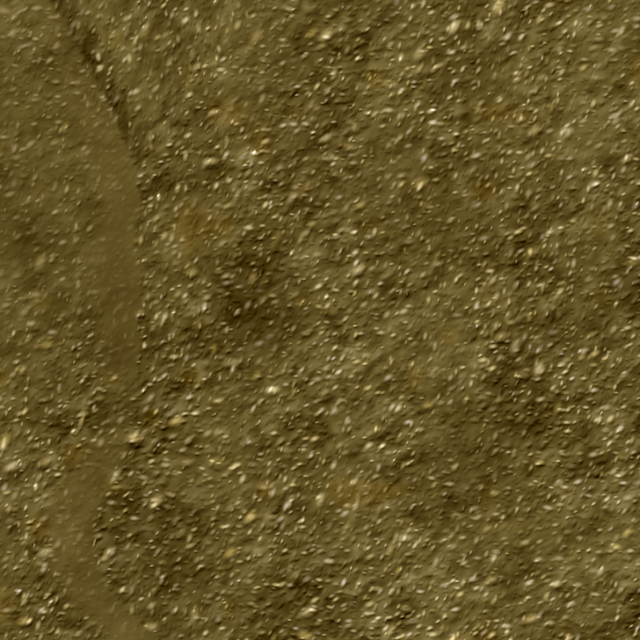
This texture is drawn by a WebGL 2 fragment shader. Its source:

```glsl
#version 300 es
precision highp float;

// Coarse olive-brown sand: slanted streak noise under scattered, shaded oval
// grains. A smooth winding track runs down the left side and meets a wedge
// at the top in which the grains stand more steeply.

uniform vec2 u_resolution;
out vec4 fragColor;

vec3 hash3(vec2 p) {
    vec3 q = fract(p.xyx * vec3(0.1031, 0.1030, 0.0973));
    q += dot(q, q.yxz + 33.33);
    return fract((q.xxy + q.yzz) * q.zyx);
}

float noise(vec2 p) {
    vec2 i = floor(p), f = fract(p);
    f = f * f * (3.0 - 2.0 * f);
    float low = mix(hash3(i).x, hash3(i + vec2(1, 0)).x, f.x);
    float high = mix(hash3(i + vec2(0, 1)).x, hash3(i + vec2(1, 1)).x, f.x);
    return mix(low, high, f.y);
}

// Turns a vector into the frame of a grain lying at the given angle.
vec2 turn(vec2 p, float angle) {
    float c = cos(angle), s = sin(angle);
    return vec2(c * p.x + s * p.y, c * p.y - s * p.x);
}

// Elongated mottling in three sizes, centred on zero.
float streaks(vec2 p, float angle) {
    vec2 q = turn(p, angle) + 3.0;
    q += 0.006 * vec2(noise(q * 40.0), noise(q * 40.0 + 8.0));
    return 0.4 * noise(q * vec2(24, 46)) + 0.5 * noise(q * vec2(48, 105) + 5.0)
        + 0.4 * noise(q * vec2(90, 175) + 17.0) - 0.65;
}

float oval(vec2 d) {
    return 1.0 - smoothstep(0.1, 1.2, length(d));
}

// One oval per cell, lit on top and shaded below; returns added light.
vec3 grains(vec2 p, float count, float angle, float density, float strength) {
    vec2 q = p * count, home = floor(q);
    vec3 light = vec3(0.0);
    for (int j = -1; j <= 1; j++) {
        for (int i = -1; i <= 1; i++) {
            vec2 cell = home + vec2(i, j);
            vec3 place = hash3(cell + count), kind = hash3(cell + count + 71.3);
            if (kind.z > density) continue;
            vec2 offset = q - cell - 0.1 - 0.8 * place.xy;
            float tilt = angle + 1.4 * (place.z - 0.5);
            vec2 radius = vec2(0.56, 0.29) * mix(0.6, 1.15, kind.y);
            float body = oval(turn(offset, tilt) / radius);
            float shade = oval(turn(offset + vec2(-0.08, 0.27), tilt) / radius);
            float glow = 0.03 + strength * pow(kind.x, 3.0);
            vec3 tint = mix(vec3(1.05, 1.0, 0.85), vec3(0.97, 1.0, 1.2), fract(kind.y * 7.0));
            light += glow * body * tint - 0.08 * shade * (1.0 - body);
        }
    }
    return light;
}

void main() {
    vec2 p = gl_FragCoord.xy / u_resolution.y;
    float patches = noise(p * 6.0 + 4.7);
    float ragged = noise(p * 28.0) - 0.5;

    // Winding smooth track, sharper on its right edge.
    float bend = (p.y - 0.15) / 0.13;
    float middle = 0.185 - 0.08 * exp(-bend * bend)
        + 0.04 * (1.0 - smoothstep(0.0, 0.1, p.y)) - 0.3 * max(p.y - 0.72, 0.0);
    float across = p.x - middle + 0.02 * ragged;
    float track = smoothstep(-0.06, -0.015, across) * (1.0 - smoothstep(0.03, 0.038, across));
    track *= 1.0 - 0.55 * smoothstep(0.73, 0.9, p.y);
    track *= 1.0 - 0.6 * exp(-pow((p.y - 0.36) / 0.05, 2.0));

    // Wedge opening upward from its tip.
    float rise = p.y - 0.74;
    float inset = min(p.x - 0.215 + 0.52 * rise, 0.215 + 0.79 * rise - p.x) + 0.012 * ragged;
    float wedge = smoothstep(-0.004, 0.008, inset) * step(0.0, rise);

    // Worn, softer ground to the left of the track.
    float worn = (1.0 - smoothstep(0.09, 0.17, p.x)) * smoothstep(0.33, 0.5, p.y);
    float detail = (1.0 - 0.75 * track * (1.0 - wedge)) * (1.0 - 0.4 * worn);
    detail *= mix(0.65, 1.2, noise(p * 13.0 + 31.0)) * mix(1.12, 0.92, p.y);

    // Grain direction wanders gently, and is steep inside the wedge.
    float angle = mix(0.58 + 0.6 * (noise(p * 4.0 + 9.0) - 0.5), 1.1, wedge);
    float mottle = mix(streaks(p, 0.6), streaks(p, 1.1), wedge);

    vec3 light = vec3(0.27 * mottle);
    light += grains(p, 60.0, angle, 0.85, 0.37);
    light += grains(p + 0.37, 88.0, angle, 0.85, 0.32);
    light += grains(p + 0.71, 34.0, angle, 0.2, 0.36) * vec3(1.05, 1.0, 0.85);

    // Broad tone: dark damp patches, faint rust and a dark wedge tip.
    float tone = 0.06 * (noise(p * 11.0 + 2.0) - 0.5) + 0.05 * (noise(p * 4.5 + 60.0) - 0.5);
    tone += 0.05 * ragged - 0.085 * smoothstep(0.66, 0.9, patches) * (1.0 - track);
    tone += wedge * (0.025 - 0.11 * (1.0 - smoothstep(0.01, 0.06, p.x - 0.215 + 0.52 * rise)));
    float rust = smoothstep(0.82, 0.97, noise(p * 17.0 + 50.0));

    vec3 color = vec3(0.376, 0.316, 0.139) + vec3(1.0, 1.0, 0.8) * tone;
    color += vec3(0.02, 0.004, -0.02) * rust + vec3(0.012, 0.006, 0.004) * track;
    color += light * detail * mix(vec3(1.0, 1.0, 0.75), vec3(1.0), step(0.0, light.g));
    fragColor = vec4(clamp(color, 0.0, 1.0), 1.0);
}
```
